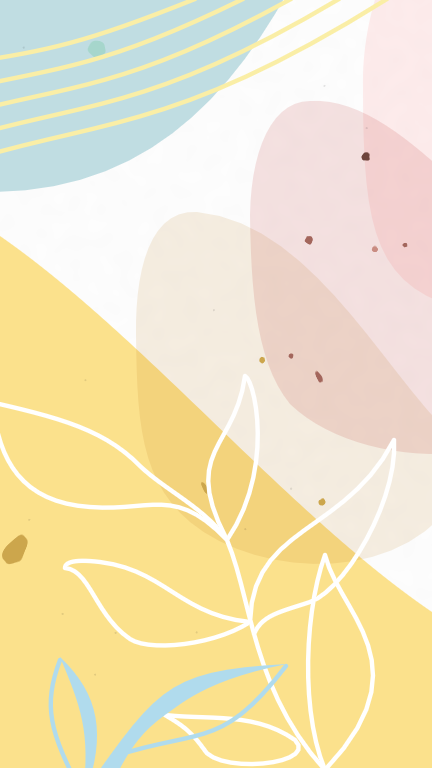
A WebGL 2 fragment shader for this background:

```glsl
#version 300 es
precision highp float;
// Abstract paper collage: a yellow hill, a blue disc and translucent pebbles,
// with hand-drawn line leaves on top. Outlines are cubic curves walked by a pen
// that tracks the nearest distance and the inside/outside parity of the pixel.
uniform vec2 u_resolution;
out vec4 fragColor;

const float WIDTH = 4.32;        // canvas width in drawing units
const int STEPS = 14;            // straight pieces per curve
const int LINES = 5;
const int DUST = 12;
const float LINE_HALF = 0.022;   // half width of the pen strokes
const vec3 PAPER = vec3(0.988);
const vec3 WHITE = vec3(1.0);
const vec3 YELLOW = vec3(0.984, 0.882, 0.55);
const vec3 BLUE = vec3(0.752, 0.866, 0.887);
const vec3 LEMON = vec3(0.98, 0.935, 0.65);
const vec3 SKY = vec3(0.69, 0.86, 0.93);
const vec3 BEIGE_TINT = vec3(0.968, 0.936, 0.886);
const vec3 PINK_TINT = vec3(0.965, 0.888, 0.886);
const vec3 BLUSH_TINT = vec3(1.0, 0.93, 0.93);
const vec3 BROWN = vec3(0.43, 0.27, 0.24);
const vec3 ROSE = vec3(0.64, 0.4, 0.36);
const vec3 OCHRE = vec3(0.8, 0.65, 0.3);
const vec3 MINT = vec3(0.65, 0.84, 0.8);
const vec2 ROUND = vec2(0.0, 1.0);   // fleck shapes: lean, stretch
const vec2 SLIVER = vec2(0.4, 2.0);
const vec2 CHIP = vec2(-0.4, 1.3);

vec2 P, pen;                     // pixel position, pen position
float px, near, side;            // pixel size, distance, parity
vec3 col;

float hash(vec2 c) { return fract(sin(dot(c, vec2(12.9, 78.2))) * 4375.5); }

float corner(vec2 cell, vec2 f, vec2 o) {
  float a = 6.283 * hash(cell + o);
  return dot(vec2(cos(a), sin(a)), f - o);
}

float gradientNoise(vec2 q) {
  vec2 i = floor(q), f = q - i, u = smoothstep(0.0, 1.0, f), e = ROUND;
  return mix(mix(corner(i, f, e.xx), corner(i, f, e.yx), u.x),
             mix(corner(i, f, e.xy), corner(i, f, e.yy), u.x), u.y);
}

vec2 bezier(vec2 a, vec2 b, vec2 c, vec2 d, float t) {
  vec2 m = mix(b, c, t), l = mix(a, b, t), r = mix(c, d, t);
  return mix(mix(l, m, t), mix(m, r, t), t);
}

// Pen: begin a new shape, lift to a point, or draw a cubic curve
void moveTo(float x, float y) { pen = vec2(x, y); }
void begin(float x, float y) { moveTo(x, y); near = WIDTH; side = 1.0; }
void curveTo(float bx, float by, float cx, float cy, float dx, float dy) {
  vec2 a = pen, end = vec2(dx, dy);
  for (int i = 1; i <= STEPS; i++) {
    vec2 b = bezier(pen, vec2(bx, by), vec2(cx, cy), end, float(i) / float(STEPS));
    vec2 ab = b - a, ap = P - a;
    near = min(near, length(ap - ab * clamp(dot(ap, ab) / dot(ab, ab), 0.0, 1.0)));
    if ((a.y > P.y) != (b.y > P.y) && ap.x > ab.x * ap.y / ab.y) side = -side;
    a = b;
  }
  pen = end;
}

float cover(float d) { return clamp(0.5 - d / px, 0.0, 1.0); }
float filled() { return cover(side * near); }
float stroked() { return cover(near - LINE_HALF); }

void fleck(float x, float y, float r, vec2 shape, vec3 ink) {
  vec2 q = P - vec2(x, y);
  q = vec2(q.x + shape.x * q.y, q.y / shape.y);
  float rough = gradientNoise(q / r + vec2(x, y) / r);
  col = mix(col, ink, cover(length(q) - r * (1.0 + 0.4 * rough)));
}

void main() {
  px = WIDTH / u_resolution.x;
  P = gl_FragCoord.xy * px;

  // Mottled paper and the yellow hill
  col = PAPER + 0.008 * gradientNoise(P * 6.0);
  float hill = bezier(vec2(5.32), vec2(4.32), vec2(2.54), vec2(1.56), P.x / WIDTH).y;
  col = mix(col, YELLOW, cover((P.y - hill) * 0.75));

  // Blue disc
  begin(2.89, 7.78);
  curveTo(2.25, 6.63, 1.4, 5.78, -0.05, 5.76);
  curveTo(-0.1, 6.4, -0.15, 7.1, -0.2, 7.78);
  col = mix(col, BLUE, filled());

  // Translucent pebbles, open towards the right border
  begin(4.4, 3.44);
  curveTo(3.75, 4.13, 3.05, 5.46, 1.97, 5.56);
  curveTo(1.5, 5.59, 1.35, 4.98, 1.36, 4.33);
  curveTo(1.37, 3.48, 1.4, 2.88, 1.9, 2.46);
  curveTo(2.5, 1.96, 3.75, 1.83, 4.4, 2.5);
  col *= mix(WHITE, BEIGE_TINT, filled());
  begin(4.4, 6.0);
  curveTo(4.0, 6.36, 3.55, 6.7, 3.1, 6.67);
  curveTo(2.72, 6.67, 2.51, 6.18, 2.5, 5.53);
  curveTo(2.51, 4.68, 2.58, 4.03, 2.9, 3.64);
  curveTo(3.25, 3.3, 3.85, 3.13, 4.4, 3.14);
  col *= mix(WHITE, PINK_TINT, filled());
  begin(3.78, 7.78);
  curveTo(3.68, 7.48, 3.62, 7.13, 3.63, 6.78);
  curveTo(3.63, 5.53, 3.72, 4.93, 4.4, 4.66);
  col *= mix(WHITE, BLUSH_TINT, filled());

  // Flecks and fine dust
  fleck(3.66, 6.11, 0.042, ROUND, BROWN);
  fleck(3.09, 5.28, 0.04, ROUND, ROSE);
  fleck(3.75, 5.19, 0.03, ROUND, ROSE + 0.15);
  fleck(4.05, 5.23, 0.023, ROUND, ROSE);
  fleck(2.62, 4.08, 0.03, ROUND, OCHRE);
  fleck(2.91, 4.12, 0.024, ROUND, ROSE);
  fleck(3.19, 3.91, 0.028, SLIVER, ROSE);
  fleck(3.22, 2.66, 0.035, ROUND, OCHRE);
  fleck(2.05, 2.8, 0.026, SLIVER, OCHRE);
  fleck(0.16, 2.18, 0.11, CHIP, OCHRE);
  fleck(0.97, 7.19, 0.085, ROUND, MINT);
  for (int i = 0; i < DUST; i++) {
    vec2 seed = vec2(i, DUST);
    fleck(WIDTH * hash(seed), 7.68 * hash(seed.yx), 0.01, ROUND, col * 0.9);
  }

  // Fan of lemon lines
  begin(0.0, 0.0);
  for (int i = 0; i < LINES; i++) {
    float k = float(i), y = 7.1 - 0.235 * k, x = 1.95 + 0.48 * k;
    moveTo(-0.02, y);
    curveTo(0.3 * x, y + 0.1 + 0.055 * k, 0.5 * x, y + 0.2 + 0.03 * k, x, 7.69);
  }
  col = mix(col, LEMON, stroked());

  // White branch: stem, then leaves from the top down
  begin(2.27, 2.28);
  curveTo(2.52, 1.68, 2.52, 0.78, 3.25, -0.02);
  moveTo(-0.05, 3.65);
  curveTo(0.6, 3.5, 1.05, 3.38, 1.4, 3.02);
  curveTo(1.65, 2.78, 2.05, 2.6, 2.27, 2.28);
  curveTo(1.75, 2.83, 1.5, 2.56, 0.9, 2.61);
  curveTo(0.3, 2.65, 0.05, 2.98, -0.04, 3.43);
  moveTo(2.27, 2.28);
  curveTo(1.8, 3.18, 2.35, 3.18, 2.45, 3.92);
  curveTo(2.55, 3.88, 2.75, 2.98, 2.27, 2.28);
  moveTo(2.5, 1.46);
  curveTo(2.52, 2.43, 3.45, 2.33, 3.94, 3.28);
  curveTo(3.98, 2.68, 3.45, 1.78, 3.1, 1.66);
  curveTo(2.8, 1.56, 2.62, 1.53, 2.54, 1.34);
  moveTo(2.5, 1.46);
  curveTo(1.8, 1.53, 1.65, 1.98, 1.0, 2.06);
  curveTo(0.75, 2.09, 0.65, 2.06, 0.65, 2.0);
  curveTo(0.9, 1.98, 0.95, 1.53, 1.3, 1.29);
  curveTo(1.5, 1.16, 2.15, 1.23, 2.5, 1.46);
  moveTo(3.25, -0.02);
  curveTo(3.0, 0.58, 3.05, 1.58, 3.25, 2.13);
  curveTo(3.4, 1.53, 4.25, 1.03, 3.25, -0.02);
  moveTo(1.65, 0.53);
  curveTo(2.1, 0.48, 2.55, 0.56, 2.95, 0.28);
  curveTo(3.2, 0.03, 2.15, -0.07, 2.03, 0.2);
  curveTo(1.9, 0.38, 1.8, 0.44, 1.65, 0.53);
  col = mix(col, WHITE, stroked());

  // Sky blue sprig: solid blades, then their thin outlines
  begin(0.92, -0.04);
  curveTo(1.04, 0.43, 0.95, 0.78, 0.6, 1.11);
  curveTo(0.78, 0.68, 0.88, 0.43, 0.85, -0.04);
  moveTo(0.98, -0.04);
  curveTo(1.6, 0.83, 1.75, 0.98, 2.87, 1.04);
  curveTo(2.05, 0.88, 1.8, 0.63, 1.65, 0.53);
  curveTo(1.4, 0.35, 1.3, 0.18, 1.18, -0.04);
  float blades = filled();
  begin(0.6, 1.08);
  curveTo(0.45, 0.68, 0.48, 0.43, 0.71, -0.04);
  moveTo(2.86, 1.02);
  curveTo(2.25, 0.23, 2.05, 0.38, 1.28, 0.16);
  col = mix(col, SKY, max(blades, stroked()));
  fragColor = vec4(col, 1.0);
}
```
